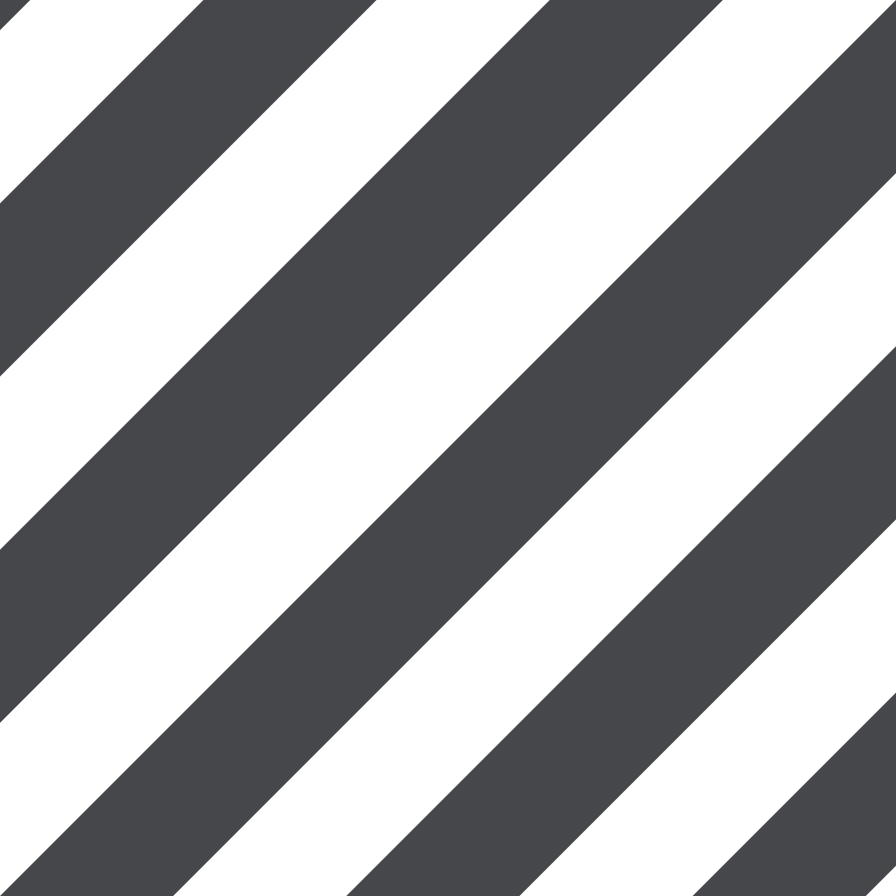
This pattern is drawn by a Shadertoy shader. Its source:

```glsl
// Wide charcoal diagonal stripes on white, rising to the right at 45 degrees.

const vec3 PAPER_COLOR = vec3(1.0);
const vec3 STRIPE_COLOR = vec3(0.275, 0.278, 0.291);
const float PERIOD = 0.3865;      // stripe repeat along the horizontal axis
const float STRIPE_SHARE = 0.5;   // part of each repeat that is dark
const float STRIPE_START = 0.0;   // where a dark stripe begins on the bottom edge

// Signed distance to the nearest stripe, negative inside.
float stripeDistance(vec2 p) {
    float phase = (p.x - p.y - STRIPE_START) / PERIOD;
    float fromCenter = abs(fract(phase - 0.5 * STRIPE_SHARE + 0.5) - 0.5);
    return (fromCenter - 0.5 * STRIPE_SHARE) * PERIOD * inversesqrt(2.0);
}

void mainImage(out vec4 fragColor, in vec2 fragCoord) {
    vec2 p = fragCoord / iResolution.y;
    float edge = 0.7 / iResolution.y;

    // Antialiased stripe coverage
    float ink = 1.0 - smoothstep(-edge, edge, stripeDistance(p));
    fragColor = vec4(mix(PAPER_COLOR, STRIPE_COLOR, ink), 1.0);
}
```
